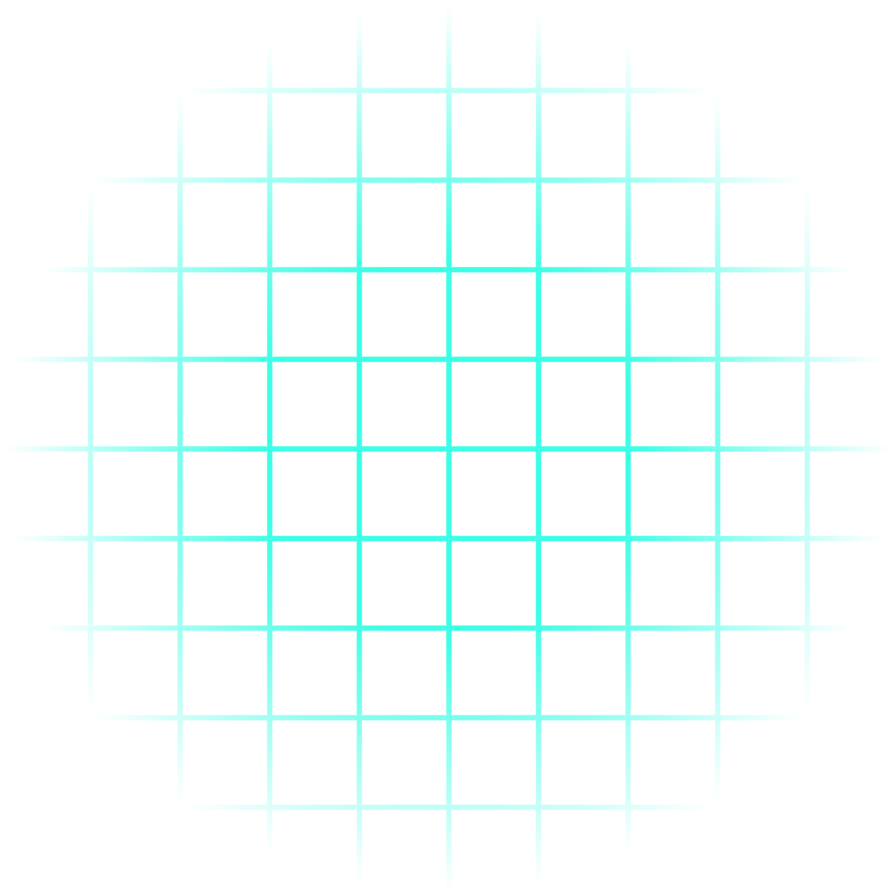
Reproduce this background procedurally as a three.js fragment shader.

```glsl
varying vec2 vUv;

const vec3 PAPER_COLOR = vec3(1.0);
const vec3 LINE_COLOR = vec3(0.23, 1.0, 0.90);
const float CELL_SIZE = 0.1;
const float LINE_WIDTH = 0.0059;
const float EDGE_SOFTNESS = 0.001;
const vec2 GRID_ORIGIN = vec2(0.001, -0.001);
const vec2 FADE_CENTER = vec2(0.5);
const float FADE_START = 0.212;
const float FADE_END = 0.495;

// Coverage of evenly spaced lines running both ways
float gridLines(vec2 p) {
  vec2 toLine = abs(mod(p + 0.5 * CELL_SIZE, CELL_SIZE) - 0.5 * CELL_SIZE);
  float nearest = min(toLine.x, toLine.y);
  float halfWidth = 0.5 * LINE_WIDTH;
  return 1.0 - smoothstep(halfWidth - EDGE_SOFTNESS, halfWidth + EDGE_SOFTNESS, nearest);
}

// Full strength inside, falling linearly to nothing at the rim
float radialFade(vec2 p) {
  float radius = distance(p, FADE_CENTER);
  return clamp((FADE_END - radius) / (FADE_END - FADE_START), 0.0, 1.0);
}

void main() {
  float strength = gridLines(vUv - GRID_ORIGIN) * radialFade(vUv);
  gl_FragColor = vec4(mix(PAPER_COLOR, LINE_COLOR, strength), 1.0);
}
```
